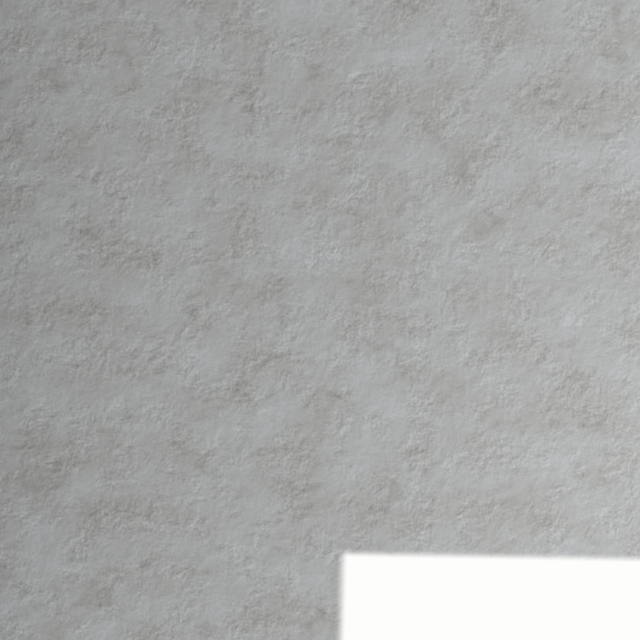
A Shadertoy shader for this texture:

```glsl
#define PLASTER_LEVEL 0.604
#define SIDE_LIGHT 0.092
#define BLOTCH_SCALE vec2(9.5, 12.5)
#define BLOTCH_DEPTH 0.040
#define STAIN_DEPTH 0.045
#define RELIEF_SCALE 54.0
#define RELIEF_DEPTH 0.082
#define PANEL_CORNER vec2(0.535, 0.136)
#define PANEL_BLUR 0.0075
#define COOL_TINT vec3(0.992, 1.003, 1.009)
#define WARM_TINT vec3(0.999, 1.004, 0.980)
#define PANEL_COLOR vec3(0.994, 0.994, 0.986)

// Random unit gradient for a lattice cell
vec2 cellGradient(vec2 cell) {
    vec3 q = fract(cell.xyx * vec3(0.1031, 0.1030, 0.0973));
    q += dot(q, q.yzx + 33.33);
    float angle = 6.2832 * fract((q.x + q.y) * q.z);
    return vec2(cos(angle), sin(angle));
}

float gradientNoise(vec2 p) {
    vec2 i = floor(p), f = p - i;
    vec2 u = f * f * f * (f * (f * 6.0 - 15.0) + 10.0);
    vec2 e = vec2(0.0, 1.0);
    float a = dot(cellGradient(i), f);
    float b = dot(cellGradient(i + e.yx), f - e.yx);
    float c = dot(cellGradient(i + e.xy), f - e.xy);
    float d = dot(cellGradient(i + e.yy), f - e.yy);
    return mix(mix(a, b, u.x), mix(c, d, u.x), u.y);
}

float fbm(vec2 p, int octaves) {
    float sum = 0.0, amplitude = 1.0;
    for (int k = 0; k < octaves; k++) {
        sum += amplitude * gradientNoise(p);
        p = mat2(1.62, 1.18, -1.18, 1.62) * p + 17.3;
        amplitude *= 0.58;
    }
    return sum;
}

// Trowelled surface height, bent slightly by a coarser noise
float plasterHeight(vec2 p) {
    vec2 bend = vec2(gradientNoise(p * 25.0 + 5.0), gradientNoise(p * 25.0 + 41.0));
    return fbm((p + 0.007 * bend) * RELIEF_SCALE + 70.0, 3);
}

void mainImage(out vec4 fragColor, in vec2 fragCoord) {
    vec2 uv = fragCoord / iResolution.xy;

    // Broad light falling from the right
    float light = PLASTER_LEVEL + SIDE_LIGHT * uv.x - 0.022 * uv.y;
    light -= 0.025 * exp(-9.0 * uv.x);
    vec2 toGlow = uv - vec2(0.95, 0.22);
    light += 0.025 * exp(-6.0 * dot(toGlow, toGlow));

    // Cloudy blotches and sparse darker stains
    vec2 warp = vec2(gradientNoise(uv * 18.0 + 3.0), gradientNoise(uv * 18.0 + 29.0));
    vec2 p = uv + 0.012 * warp;
    float blotch = fbm(p * BLOTCH_SCALE + 11.0, 5);
    float stain = smoothstep(0.20, 0.80, fbm(p * BLOTCH_SCALE * 1.8 + 53.0, 4));
    light += BLOTCH_DEPTH * blotch - STAIN_DEPTH * stain;

    // Fine relief lit from the upper left, broken into rough and calm patches
    vec2 lightStep = vec2(-0.0009, 0.0010);
    float slope = plasterHeight(uv - lightStep) - plasterHeight(uv + lightStep);
    float patches = fbm(uv * 19.0 + 90.0, 3);
    float roughness = mix(1.6, 0.6, smoothstep(-0.4, 0.35, 0.3 * blotch + 0.8 * patches));
    light += RELIEF_DEPTH * roughness * slope;

    // Small pits and sandy grain
    float pit = smoothstep(0.22, 0.60, gradientNoise(uv * 85.0 + 0.6 * warp));
    light -= 0.022 * roughness * pit;
    light += 0.026 * roughness * gradientNoise(uv * 205.0 + 7.0);

    float warmth = clamp(0.4 - 0.7 * blotch + 0.4 * stain, 0.0, 1.0);
    vec3 color = light * mix(COOL_TINT, WARM_TINT, warmth);

    // Bright panel with slightly tilted, out of focus edges
    vec2 fromCorner = uv - PANEL_CORNER;
    float top = -fromCorner.y - 0.019 * fromCorner.x;
    float left = fromCorner.x - 0.03 * fromCorner.y;
    float panel = smoothstep(-PANEL_BLUR, PANEL_BLUR, top)
                * smoothstep(-1.3 * PANEL_BLUR, 1.3 * PANEL_BLUR, left);
    color = mix(color, PANEL_COLOR, panel);

    fragColor = vec4(color, 1.0);
}
```
